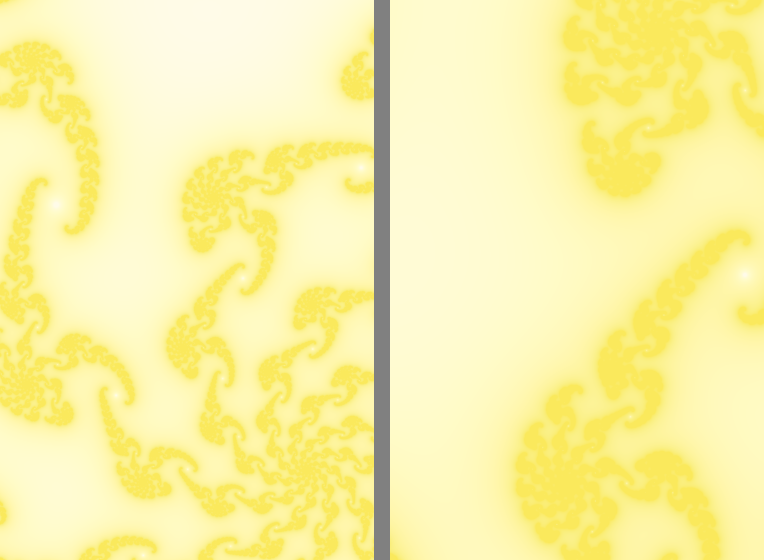
Left: the whole. Right: its middle third, enlarged.
This background is drawn by a Shadertoy shader. Its source:

```glsl
// Pale yellow lace: a Julia set seen close to its repelling fixed point,
// where spiral chains of curls enclose smooth cells. The tone follows the
// logarithm of the estimated distance to the set.

#define SEED vec2(0.3626, -0.0769)   // Julia constant
#define SPIRAL_CENTER vec2(0.82, 0.24) // in canvas widths
#define ZOOM 0.29                    // plane units per canvas width
#define TURN 0.715                   // view rotation, radians
#define MAX_STEPS 320
#define ESCAPE_SQUARED 1e6
#define TONE_PER_LOG 0.1             // tone gained per e-fold of distance
#define TONE_OFFSET 1.06
#define TONE_MIN 0.36
#define TONE_MAX 0.91
#define SAMPLES 3

vec2 complexMul(vec2 a, vec2 b) {
    return vec2(a.x * b.x - a.y * b.y, a.x * b.y + a.y * b.x);
}

vec2 complexSqrt(vec2 a) {
    float m = length(a);
    float im = sqrt(max(0.5 * (m - a.x), 0.0));
    return vec2(sqrt(max(0.5 * (m + a.x), 0.0)), a.y < 0.0 ? -im : im);
}

// Distance to the Julia set, from the potential and its gradient
float juliaDistance(vec2 z) {
    vec2 dz = vec2(1.0, 0.0);
    for (int i = 0; i < MAX_STEPS; i++) {
        dz = 2.0 * complexMul(z, dz);
        z = complexMul(z, z) + SEED;
        if (dot(z, z) > ESCAPE_SQUARED || dot(dz, dz) > 1e24) break;
    }
    float r = max(length(z), 1.0001);
    return r * log(r) / max(length(dz), 1e-9);
}

// Deep yellow on the lace, cream in the open cells
vec3 yellowRamp(float tone) {
    float red = mix(0.98, 1.0, smoothstep(0.48, 0.7, tone));
    float green = mix(0.92, 0.98, clamp((tone - 0.4) / 0.36, -0.1, 1.1));
    return vec3(red, green, tone);
}

vec3 lace(vec2 p) {
    vec2 fixedPoint = 0.5 * (vec2(1.0, 0.0) - complexSqrt(vec2(1.0, 0.0) - 4.0 * SEED));
    vec2 view = ZOOM * vec2(cos(TURN), sin(TURN));
    vec2 z = fixedPoint + complexMul(view, p - SPIRAL_CENTER);
    float d = juliaDistance(z) / ZOOM;
    float tone = TONE_OFFSET + TONE_PER_LOG * log(max(d, 1e-6));
    return yellowRamp(clamp(tone, TONE_MIN, TONE_MAX));
}

void mainImage(out vec4 fragColor, in vec2 fragCoord) {
    // Supersampling smooths the fine lace
    vec3 sum = vec3(0.0);
    for (int j = 0; j < SAMPLES; j++) {
        for (int i = 0; i < SAMPLES; i++) {
            vec2 offset = (vec2(float(i), float(j)) + 0.5) / float(SAMPLES) - 0.5;
            sum += lace((fragCoord + offset) / iResolution.x);
        }
    }
    fragColor = vec4(sum / float(SAMPLES * SAMPLES), 1.0);
}
```
